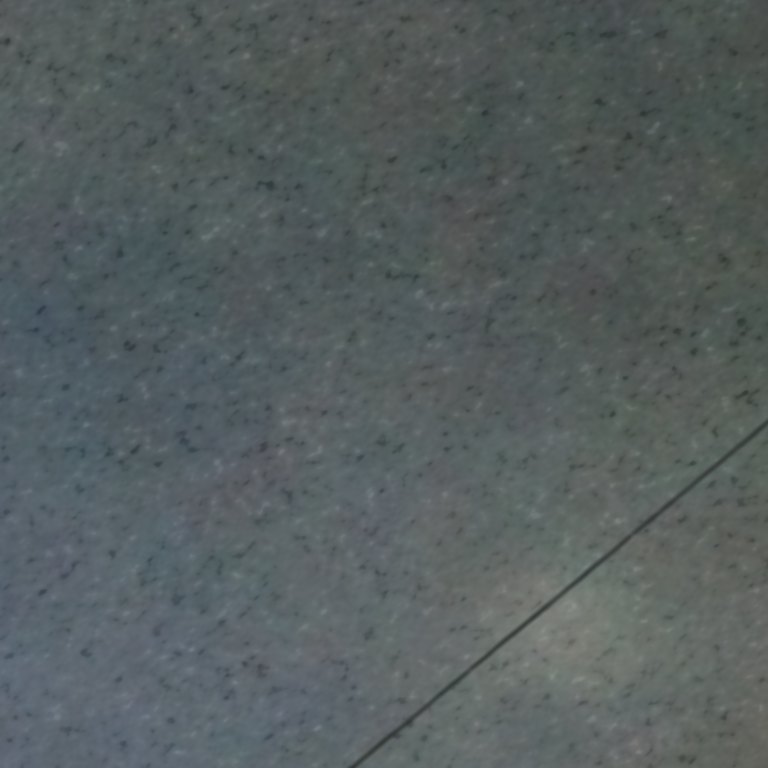
A WebGL 1 fragment shader for this texture:

```glsl
precision highp float;
// Worn grey concrete under uneven cool and warm light, cut by one thin dark joint.
// A four-corner gradient and soft glows carry the light; layered value noise adds
// faint coloured blotches and a soft, slightly slanted grain with shallow pits.
uniform vec2 u_resolution;

#define GRAIN_SCALE 88.0
#define GRAIN_ANGLE 0.5
#define GRAIN_STRETCH 1.45
#define GRAIN_AMOUNT 0.098
#define PIT_AMOUNT 0.055
#define FLECK_AMOUNT 0.04
#define CLOUD_AMOUNT 0.052
#define TINT_AMOUNT 0.034
#define JOINT_START vec2(0.458, 0.0)
#define JOINT_END vec2(1.0, 0.45)
#define JOINT_HALF_WIDTH 0.0030
#define JOINT_SOFTNESS 0.0034

float hash(vec2 p) {
  vec3 q = fract(vec3(p.xyx) * 0.1031);
  q += dot(q, q.yzx + 33.33);
  return fract((q.x + q.y) * q.z);
}

float noise(vec2 p) {
  vec2 cell = floor(p);
  vec2 f = fract(p);
  f = f * f * f * (f * (f * 6.0 - 15.0) + 10.0);
  float low = mix(hash(cell), hash(cell + vec2(1.0, 0.0)), f.x);
  float high = mix(hash(cell + vec2(0.0, 1.0)), hash(cell + vec2(1.0, 1.0)), f.x);
  return mix(low, high, f.y);
}

vec2 turn(vec2 p, float angle) {
  float c = cos(angle);
  float s = sin(angle);
  return vec2(c * p.x + s * p.y, c * p.y - s * p.x);
}

// Layered noise centred on zero; each octave is turned to hide the lattice.
float clouds(vec2 p) {
  float sum = 0.0;
  float weight = 0.5;
  for (int i = 0; i < 4; i++) {
    sum += weight * (noise(p) - 0.5);
    p = mat2(1.6, 1.2, -1.2, 1.6) * p + 17.3;
    weight *= 0.62;
  }
  return sum;
}

float glow(vec2 p, vec2 center, vec2 radius) {
  vec2 d = (p - center) / radius;
  return exp(-dot(d, d));
}

// Broad light: cool lower left, dark warm upper right, pale pool by the joint.
vec3 lighting(vec2 p) {
  vec3 bottom = mix(vec3(0.360, 0.405, 0.452), vec3(0.365, 0.384, 0.364), p.x);
  vec3 top = mix(vec3(0.342, 0.372, 0.376), vec3(0.285, 0.312, 0.298), p.x);
  vec3 light = mix(bottom, top, smoothstep(0.0, 0.95, p.y));
  light -= vec3(0.042, 0.026, 0.016) * glow(p, vec2(0.02, 0.52), vec2(0.30, 0.22));
  light -= 0.016 * glow(p, vec2(0.42, 0.72), vec2(0.45, 0.20));
  light += vec3(0.034, 0.032, 0.024) * glow(p, vec2(0.72, 0.22), vec2(0.34, 0.26));
  light += vec3(0.070, 0.070, 0.054) * glow(p, vec2(0.735, 0.18), vec2(0.10, 0.09));
  return light;
}

// Turned layers blend into an even grain; its extremes deepen to pits and flecks.
float grain(vec2 p) {
  float sum = 0.0;
  float scale = GRAIN_SCALE;
  float weight = 0.40;
  for (int i = 0; i < 4; i++) {
    float angle = GRAIN_ANGLE + 0.45 * (mod(float(i), 2.0) - 0.5);
    vec2 q = turn(p, angle) * scale * vec2(1.0 / GRAIN_STRETCH, 1.0);
    sum += weight * (noise(q + 37.0 * float(i) + 11.0) - 0.5);
    scale *= 1.35;
    weight *= 0.78;
  }
  float pits = smoothstep(0.16, 0.42, -sum);
  float flecks = smoothstep(0.18, 0.44, sum);
  float patches = 0.75 + 0.5 * noise(p * 16.0 + 61.0);
  return patches * (GRAIN_AMOUNT * sum + FLECK_AMOUNT * flecks - PIT_AMOUNT * pits);
}

// Soft coverage of the joint, fading a little along its length.
float joint(vec2 p, float pixel) {
  vec2 along = JOINT_END - JOINT_START;
  vec2 normal = normalize(vec2(-along.y, along.x));
  float waver = 0.0012 * (noise(p * 40.0 + 7.0) - 0.5);
  float d = abs(dot(p - JOINT_START, normal) + waver);
  float soft = max(JOINT_SOFTNESS, pixel);
  float strength = 0.76 + 0.24 * noise(p * 30.0 + 19.0);
  return strength * (1.0 - smoothstep(JOINT_HALF_WIDTH - soft, JOINT_HALF_WIDTH + soft, d));
}

void main() {
  float side = min(u_resolution.x, u_resolution.y);
  vec2 p = gl_FragCoord.xy / side;
  vec3 color = lighting(gl_FragCoord.xy / u_resolution);

  // Mottling in brightness, then faint green-magenta and warm-cool stains.
  color += CLOUD_AMOUNT * clouds(turn(p, 0.4) * 9.0 + 3.0);
  color += TINT_AMOUNT * clouds(turn(p, 0.7) * 12.0 + 91.0) * vec3(-0.7, 0.7, -0.2);
  color += TINT_AMOUNT * clouds(turn(p, 0.2) * 11.0 + 43.0) * vec3(0.9, 0.0, -0.9);

  float texture = grain(p);
  vec3 jointColor = vec3(0.205, 0.225, 0.215) + 0.4 * texture;
  color = mix(color + texture, jointColor, joint(p, 1.0 / side));
  gl_FragColor = vec4(clamp(color, 0.0, 1.0), 1.0);
}
```
